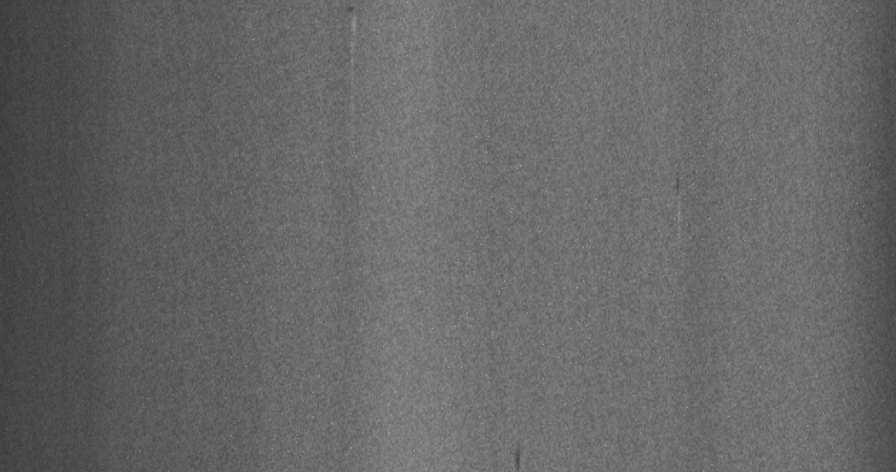
This texture is drawn by a Shadertoy shader. Its source:

```glsl
float hash(vec2 p) {
    return fract(sin(dot(p, vec2(12.9898, 78.233))) * 43758.5453);
}

float valueNoise(vec2 p) {
    vec2 cell = floor(p);
    vec2 f = fract(p);
    f = f * f * (3.0 - 2.0 * f);
    float low = mix(hash(cell), hash(cell + vec2(1, 0)), f.x);
    float high = mix(hash(cell + vec2(0, 1)), hash(cell + vec2(1, 1)), f.x);
    return mix(low, high, f.y);
}

// Noise centred on zero, with its own frequency and offset
float grain(vec2 p, vec2 frequency, float seed) {
    return valueNoise(p * frequency + seed) - 0.5;
}

float bump(float x, float centre, float width) {
    float d = (x - centre) / width;
    return exp(-d * d);
}

// Soft elliptical mark, used for scratches and dents
float mark(vec2 p, vec2 centre, vec2 size) {
    vec2 d = (p - centre) / size;
    return exp(-dot(d, d));
}

// Broad shading across the sheet: dim edges, bright middle
float sheetShade(float x) {
    float shade = mix(0.247, 0.442, smoothstep(-0.1, 0.44, x));
    shade -= 0.15 * smoothstep(0.9, 1.03, x);
    shade += 0.022 * bump(x, 0.155, 0.035);
    shade -= 0.010 * bump(x, 0.245, 0.02);
    shade -= 0.024 * bump(x, 0.385, 0.016);
    shade += 0.024 * bump(x, 0.46, 0.06);
    shade -= 0.022 * bump(x, 0.78, 0.03);
    return shade;
}

// Sparse bright round flecks, jittered inside a grid
float flecks(vec2 p, float density, float threshold) {
    vec2 q = p * density;
    vec2 cell = floor(q);
    vec2 jitter = 0.3 + 0.4 * vec2(hash(cell + 3.1), hash(cell + 7.7));
    float present = step(threshold, hash(cell + 19.3));
    return present * (1.0 - smoothstep(0.1, 0.4, length(fract(q) - jitter)));
}

// Thin scratches, dotted along their length, with dark dents
float scratches(vec2 p, float aspect) {
    float dots = 0.4 + 0.6 * valueNoise(vec2(3.0, p.y * 110.0));
    float firstX = 0.393 * aspect;
    float secondX = 0.758 * aspect;
    float tone = 0.07 * dots * mark(p, vec2(firstX, 0.84), vec2(0.004, 0.13));
    tone += 0.09 * mark(p, vec2(firstX + 0.005, 0.945), vec2(0.005, 0.03));
    tone -= 0.14 * mark(p, vec2(firstX - 0.002, 0.98), vec2(0.008, 0.007));
    tone += 0.09 * dots * mark(p, vec2(secondX, 0.55), vec2(0.003, 0.07));
    tone += 0.04 * dots * mark(p, vec2(secondX - 0.03, 0.77), vec2(0.004, 0.08));
    tone -= 0.13 * mark(p, vec2(secondX - 0.002, 0.61), vec2(0.004, 0.02));
    tone -= 0.14 * mark(p, vec2(0.578 * aspect, 0.025), vec2(0.005, 0.025));
    return tone;
}

void mainImage(out vec4 fragColor, in vec2 fragCoord) {
    vec2 p = fragCoord / iResolution.y;
    float aspect = iResolution.x / iResolution.y;
    float x = p.x / aspect;

    // Large shading and slow drift
    float tone = sheetShade(x);
    tone += 0.014 * grain(p, vec2(3.0, 2.0), 5.0);
    tone += 0.016 * bump(x, 0.455, 0.06) * abs(2.0 * p.y - 1.0);

    // Vertical rolling streaks and faint cross bands
    tone += 0.014 * grain(p, vec2(22.0, 0.8), 11.0);
    tone += 0.014 * grain(p, vec2(95.0, 2.5), 23.0);
    tone += 0.007 * grain(p, vec2(4.0, 70.0), 31.0);

    // Fine grain in two crossing layers, softer in the dark
    float contrast = mix(0.6, 1.1, smoothstep(0.25, 0.45, tone));
    mat2 slant = mat2(0.96, 0.28, -0.28, 0.96);
    float fine = 0.062 * grain(p, vec2(331.0, 233.0), 41.0);
    fine += 0.062 * grain(slant * p, vec2(287.0, 211.0), 57.0);
    fine += 0.016 * grain(p, vec2(141.0, 93.0), 73.0);
    tone += contrast * fine;
    tone += contrast * 0.11 * flecks(p, 150.0, 0.985);

    tone += scratches(p, aspect);
    fragColor = vec4(vec3(clamp(tone, 0.0, 1.0)), 1.0);
}
```
